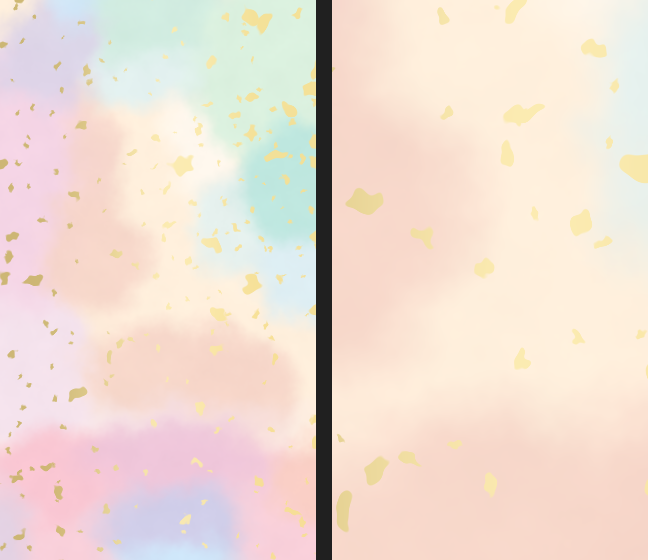
Left: the whole. Right: its middle third, enlarged.
A Shadertoy shader for this background:

```glsl
// Pastel watercolour washes strewn with gold-leaf flakes.
// Washes are soft ellipses in a noise-warped domain, layered back to front;
// flakes are warped ellipses scattered on jittered grids of three sizes.

// Wash colours
const vec3 CREAM    = vec3(1.00, 0.940, 0.865);
const vec3 MILK     = vec3(1.00, 0.980, 0.950);
const vec3 ICE      = vec3(0.89, 0.945, 0.940);
const vec3 SKY      = vec3(0.81, 0.915, 0.985);
const vec3 HAZE     = vec3(0.87, 0.935, 0.955);
const vec3 MINT     = vec3(0.82, 0.925, 0.880);
const vec3 LEAF     = vec3(0.86, 0.945, 0.875);
const vec3 TEAL     = vec3(0.74, 0.905, 0.875);
const vec3 LAVENDER = vec3(0.86, 0.830, 0.910);
const vec3 BLUEBELL = vec3(0.81, 0.810, 0.920);
const vec3 ORCHID   = vec3(0.96, 0.835, 0.900);
const vec3 BLUSH    = vec3(0.96, 0.890, 0.930);
const vec3 PEACH    = vec3(0.965, 0.835, 0.785);
const vec3 PINK     = vec3(0.975, 0.815, 0.855);
const vec3 ROSE     = vec3(0.98, 0.770, 0.820);
const vec3 MAUVE    = vec3(0.93, 0.770, 0.855);
const vec3 CORAL    = vec3(0.98, 0.810, 0.765);

// Flake colours, from the left edge to the right
const vec3 OLD_GOLD  = vec3(0.79, 0.705, 0.42);
const vec3 PALE_GOLD = vec3(0.985, 0.92, 0.68);
const vec3 WARM_GOLD = vec3(0.965, 0.875, 0.57);

const float BLEED = 0.055;       // half width of a wash edge
const float WARP = 0.10;         // raggedness of the washes
const float MOTTLE = 0.018;      // pigment unevenness
const float FLAKE_WARP = 0.95;   // irregularity of flake outlines

// Integer hash: two values in 0..1
vec2 hash2(vec2 cell) {
    uvec2 q = uvec2(ivec2(floor(cell))) * uvec2(1597u, 3812u) + 7919u;
    q = (q.x ^ (q.y << 7)) * uvec2(747796u, 289133u);
    q ^= q >> 15;
    q *= 277803u;
    q ^= q >> 13;
    return vec2(q & 65535u) / 65535.0;
}

float corner(vec2 cell, vec2 offset) {
    float a = 6.2832 * hash2(cell).x;
    return dot(vec2(cos(a), sin(a)), offset);
}

float gradientNoise(vec2 p) {
    vec2 i = floor(p), f = p - i;
    vec2 u = f * f * f * (f * (f * 6.0 - 15.0) + 10.0);
    vec2 e = vec2(1, 0);
    return mix(mix(corner(i, f), corner(i + e, f - e), u.x),
               mix(corner(i + e.yx, f - e.yx), corner(i + 1.0, f - 1.0), u.x), u.y);
}

float fbm(vec2 p) {
    float sum = 0.0, amp = 0.6;
    for (int i = 0; i < 5; i++) {
        sum += amp * gradientNoise(p);
        p = mat2(1.6, 1.2, -1.2, 1.6) * p + 17.3;
        amp *= 0.55;
    }
    return sum;
}

// Lay one soft elliptical wash over the colour
void wash(inout vec3 col, vec2 p, vec2 centre, vec2 radii, vec3 tint, float strength) {
    float d = (length((p - centre) / radii) - 1.0) * min(radii.x, radii.y);
    col = mix(col, tint, strength * (1.0 - smoothstep(-BLEED, BLEED, d)));
}

vec3 watercolour(vec2 p) {
    vec2 w = p + WARP * vec2(fbm(p * 5.0), fbm(p * 5.0 + 41.0));
    vec3 c = CREAM;
    // Upper sky and greens
    wash(c, w, vec2(0.63, 1.32), vec2(0.10, 0.16), MILK, 0.8);
    wash(c, w, vec2(0.42, 1.60), vec2(0.34, 0.16), ICE, 1.0);
    wash(c, w, vec2(0.48, 1.74), vec2(0.28, 0.16), MINT, 1.0);
    wash(c, w, vec2(0.79, 1.05), vec2(0.17, 0.19), ICE, 0.9);
    wash(c, w, vec2(0.99, 0.93), vec2(0.17, 0.16), HAZE, 1.0);
    wash(c, w, vec2(0.93, 1.55), vec2(0.31, 0.34), LEAF, 1.0);
    wash(c, w, vec2(0.95, 1.19), vec2(0.20, 0.18), TEAL, 0.95);
    // Left side
    wash(c, w, vec2(0.06, 0.78), vec2(0.20, 0.42), BLUSH, 1.0);
    wash(c, w, vec2(0.05, 1.22), vec2(0.27, 0.42), ORCHID, 1.0);
    wash(c, w, vec2(0.29, 1.27), vec2(0.08, 0.20), PEACH, 0.85);
    wash(c, w, vec2(0.30, 0.97), vec2(0.16, 0.19), PEACH, 0.9);
    wash(c, w, vec2(0.16, 1.61), vec2(0.17, 0.18), LAVENDER, 0.9);
    wash(c, w, vec2(0.23, 1.77), vec2(0.08, 0.09), SKY, 0.8);
    // Middle band
    wash(c, w, vec2(0.54, 0.59), vec2(0.33, 0.15), PEACH, 0.9);
    wash(c, w, vec2(0.74, 0.53), vec2(0.17, 0.17), PEACH, 0.8);
    wash(c, w, vec2(0.10, 0.52), vec2(0.19, 0.18), BLUSH, 0.9);
    wash(c, w, vec2(0.45, 0.42), vec2(0.42, 0.07), BLUSH, 0.65);
    // Bottom pinks and blues
    wash(c, w, vec2(0.50, 0.10), vec2(0.85, 0.29), PINK, 1.0);
    wash(c, w, vec2(0.20, 0.27), vec2(0.18, 0.14), ROSE, 0.8);
    wash(c, w, vec2(0.56, 0.31), vec2(0.28, 0.13), MAUVE, 0.85);
    wash(c, w, vec2(1.00, 0.25), vec2(0.14, 0.14), CORAL, 0.9);
    wash(c, w, vec2(0.00, 0.06), vec2(0.10, 0.15), LAVENDER, 0.7);
    wash(c, w, vec2(0.56, 0.09), vec2(0.22, 0.15), BLUEBELL, 0.95);
    wash(c, w, vec2(0.56, -0.02), vec2(0.18, 0.08), SKY, 0.9);
    return c + MOTTLE * fbm(p * 9.0 + 5.0);
}

// Chance of a flake: dense at the right, thinner across the middle
float flakeDensity(vec2 p) {
    vec2 cluster = (p - vec2(0.85, 1.17)) / vec2(0.30, 0.42);
    return 0.27 + 0.55 * exp(-dot(cluster, cluster)) + 0.15 * smoothstep(0.2, 0.0, p.x + 0.0);
}

// Coverage of one grid of flakes
float flakes(vec2 p, float cellSize, float radius, float seed) {
    float cover = 0.0, edge = 0.8 / iResolution.x;
    for (int k = 0; k < 9; k++) {
        vec2 cell = floor(p / cellSize) + vec2(k % 3, k / 3) - 1.0;
        vec2 jitter = hash2(cell + seed), shape = hash2(cell + seed + 57.0);
        vec2 centre = (cell + jitter) * cellSize;
        if (hash2(cell + seed + 113.0).x > flakeDensity(centre)) continue;
        float r = radius * mix(0.5, 1.15, shape.x), a = 6.2832 * shape.y;
        vec2 q = mat2(cos(a), sin(a), -sin(a), cos(a)) * (p - centre) / r;
        vec2 n = q * 0.75 + 31.0 * jitter;
        q += FLAKE_WARP * vec2(gradientNoise(n), gradientNoise(n + 19.0));
        float d = (length(q * vec2(0.85, mix(1.1, 2.0, jitter.x))) - 1.0) * r * 0.7;
        cover = max(cover, 1.0 - smoothstep(-edge, edge, d));
    }
    return cover;
}

void mainImage(out vec4 fragColor, in vec2 fragCoord) {
    vec2 p = fragCoord / iResolution.x;
    vec3 col = watercolour(p);
    vec3 gold = mix(OLD_GOLD, PALE_GOLD, smoothstep(0.1, 0.55, p.x));
    gold = mix(gold, WARM_GOLD, smoothstep(0.55, 0.85, p.x));
    float leaf = max(flakes(p, 0.07, 0.009, 3.0), flakes(p, 0.11, 0.017, 211.0));
    leaf = max(leaf, flakes(p, 0.19, 0.030, 431.0));
    fragColor = vec4(mix(col, gold, 0.92 * leaf), 1.0);
}
```
